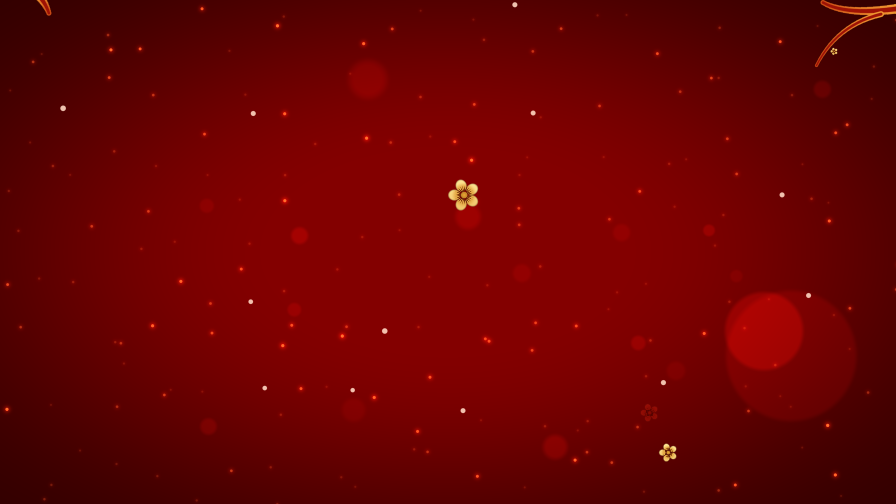
A Shadertoy shader for this background:

```glsl
const float TAU = 6.2831853;

vec3 hash3(vec2 cell) {
    vec3 q = fract(cell.xyx * vec3(0.1031, 0.1030, 0.0973));
    q += dot(q, q.yxz + 33.33);
    return fract((q.xxy + q.yzz) * q.zyx);
}

// Coverage of a shape from its signed distance
float cover(float d) {
    float px = 1.0 / iResolution.y;
    return 1.0 - smoothstep(-0.7 * px, 0.7 * px, d);
}

float softDisc(vec2 p, vec2 centre, float radius, float blur) {
    return 1.0 - smoothstep(radius * (1.0 - blur), radius, length(p - centre));
}

// One dot per grid cell: x is the core, y the halo, z a random value
vec3 scatteredDot(vec2 p, float cellSize, float seed, float radius) {
    vec2 cell = floor(p / cellSize);
    vec3 h = hash3(cell + seed);
    float d = length(p - (cell + 0.1 + 0.8 * h.xy) * cellSize);
    float r = radius * (0.65 + 0.5 * h.z);
    return vec3(cover(d - r), exp(-d * d / (5.0 * r * r)), h.z);
}

// Five-petalled blossom with a shaded throat and round heart
vec4 blossom(vec2 p, float size) {
    p /= size;
    float r = length(p);
    float a = mod(atan(p.y, p.x), TAU / 5.0) - TAU / 10.0;
    vec2 q = r * vec2(cos(a), sin(a));
    float petal = (length((q - vec2(0.62, 0.0)) / vec2(0.40, 0.35)) - 1.0) * 0.35;
    float streak = 0.12 * cos(a * 25.0);
    vec3 col = mix(vec3(0.48, 0.20, 0.04), vec3(0.90, 0.67, 0.28), smoothstep(0.25, 0.55, r + streak));
    col = mix(col, vec3(1.0, 0.90, 0.58), smoothstep(0.5, 0.85, r) * (0.7 + 0.3 * p.y));
    col *= 1.0 - 0.25 * smoothstep(-0.09, 0.0, petal);
    float heart = r - 0.22;
    col = mix(col, vec3(0.93, 0.65, 0.20) * (1.0 - r), cover(heart * size));
    return vec4(col, cover(min(petal, heart) * size));
}

// Tapered red ribbon with gold rims along a quadratic curve
vec4 ribbon(vec2 p, vec2 a, vec2 b, vec2 c, float width) {
    float best = 1e3, along = 0.0;
    vec2 from = a;
    for (int i = 1; i <= 14; i++) {
        float t = float(i) / 14.0;
        vec2 to = mix(mix(a, b, t), mix(b, c, t), t);
        vec2 e = to - from;
        float k = clamp(dot(p - from, e) / dot(e, e), 0.0, 1.0);
        float d = length(p - from - e * k);
        if (d < best) { best = d; along = t; }
        from = to;
    }
    float w = width * (1.0 - 0.5 * along);
    vec3 gold = mix(vec3(0.95, 0.62, 0.20), vec3(0.80, 0.30, 0.08), along);
    vec3 col = mix(gold, vec3(0.62, 0.07, 0.02), cover(best - 0.5 * w));
    return vec4(col, cover(best - w));
}

void layer(inout vec3 col, vec4 top) {
    col = mix(col, top.rgb, top.a);
}

void mainImage(out vec4 fragColor, in vec2 fragCoord) {
    vec2 uv = fragCoord / iResolution.xy;
    vec2 p = fragCoord / iResolution.y;

    // Deep red vignette
    float r = length(2.0 * uv - 1.0);
    vec3 col = vec3(0.515 - 0.32 * smoothstep(0.35, 1.52, r), 0.0, 0.0);

    // Blurred lights: one large overlapping pair, then scattered small ones
    vec3 glow = vec3(1.0, 0.06, 0.04);
    col += glow * 0.09 * softDisc(p, vec2(1.57, 0.294), 0.136, 0.1);
    col += glow * 0.15 * softDisc(p, vec2(1.516, 0.343), 0.083, 0.14);
    for (int i = 0; i < 15; i++) {
        float n = float(i);
        vec3 h = hash3(vec2(n, 7.0));
        vec2 centre = vec2(0.35 + 1.35 * fract(n * 0.618 + 0.15 * h.x), 0.08 + 0.82 * h.y);
        float radius = 0.014 + 0.042 * h.z * h.z;
        col += glow * (0.04 + 0.09 * h.x) * softDisc(p, centre, radius, 0.45);
    }

    // Orange sparks, mostly faint
    for (int i = 0; i < 2; i++) {
        float n = float(i);
        vec3 s = scatteredDot(p + 0.05 * n, 0.125 + 0.05 * n, 19.0 + 31.0 * n, 0.0026);
        float power = 0.15 + 0.85 * s.z * s.z * s.z;
        col = mix(col, vec3(0.98, 0.42, 0.18), s.x * power);
        col += vec3(0.35, 0.05, 0.01) * s.y * power;
    }

    // Sparse pale specks
    vec3 speck = scatteredDot(p, 0.29, 53.0, 0.0048);
    col = mix(col, vec3(1.0, 0.84, 0.76), speck.x * step(0.45, speck.z) * 0.9);

    // Blossoms, one of them sunk into the red
    layer(col, blossom(p - vec2(0.921, 0.613), 0.031));
    layer(col, blossom(p - vec2(1.326, 0.102), 0.018));
    vec4 faded = blossom(p - vec2(1.289, 0.181), 0.018);
    layer(col, vec4(faded.rgb * vec3(0.65, 0.08, 0.05), faded.a * 0.7));

    // Ribbon ends in the upper corners
    layer(col, ribbon(p, vec2(1.79, 0.984), vec2(1.68, 0.968), vec2(1.633, 0.995), 0.010));
    layer(col, ribbon(p, vec2(1.748, 0.972), vec2(1.66, 0.950), vec2(1.620, 0.870), 0.006));
    layer(col, ribbon(p, vec2(0.074, 1.012), vec2(0.09, 0.995), vec2(0.097, 0.974), 0.010));
    layer(col, blossom(p - vec2(1.655, 0.898), 0.007));

    fragColor = vec4(clamp(col, 0.0, 1.0), 1.0);
}
```
